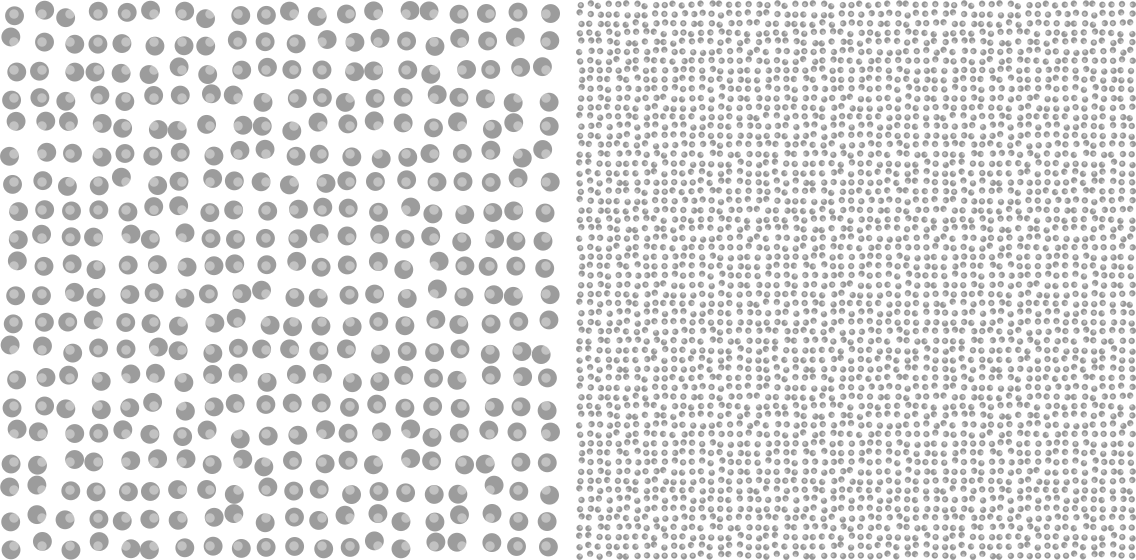
Left: one tile. Right: repeated 3 by 3.
This pattern is drawn by a WebGL 1 fragment shader. Its source:

```glsl
precision highp float;
// Tiling grid of jittered grey dots, each with a paler spot fixed at its cell centre.

uniform vec2 u_resolution;

const float CELLS = 20.0;         // dots per side of the tile
const float DOT_RADIUS = 0.336;   // lengths below are in cells
const float SPOT_RADIUS = 0.168;
const float MAX_SHIFT = 0.185;

const vec3 PAPER = vec3(1.0);
const vec3 DOT_GREY = vec3(0.61);
const vec3 SPOT_GREY = vec3(0.76);

// Two random values in 0..1 per cell
vec2 hash2(vec2 p) {
  vec3 q = fract(p.xyx * vec3(0.1031, 0.1030, 0.0973));
  q += dot(q, q.yzx + 33.33);
  return fract((q.xx + q.yz) * q.zy);
}

// Dot shift for a cell, wrapping at the tile edge
vec2 dotShift(vec2 cell, float cells, float maxShift) {
  vec2 wrapped = mod(cell, cells);
  return (hash2(wrapped + 7.0) * 2.0 - 1.0) * maxShift;
}

// Antialiased coverage of a disc centred on the origin
float disc(vec2 p, float radius, float pixel) {
  return clamp(0.5 - (length(p) - radius) / pixel, 0.0, 1.0);
}

void main() {
  vec2 p = gl_FragCoord.xy / u_resolution * CELLS;
  float pixel = CELLS / min(u_resolution.x, u_resolution.y);
  vec2 cell = floor(p);

  // Shifted dots may reach into neighbouring cells
  float dots = 0.0;
  for (int y = -1; y <= 1; y++) {
    for (int x = -1; x <= 1; x++) {
      vec2 id = cell + vec2(float(x), float(y));
      vec2 centre = id + 0.5 + dotShift(id, CELLS, MAX_SHIFT);
      dots = max(dots, disc(p - centre, DOT_RADIUS, pixel));
    }
  }

  // Spots stay on the lattice and show only inside the dots
  float spot = disc(p - cell - 0.5, SPOT_RADIUS, pixel);
  vec3 ink = mix(DOT_GREY, SPOT_GREY, spot);
  gl_FragColor = vec4(mix(PAPER, ink, dots), 1.0);
}
```
